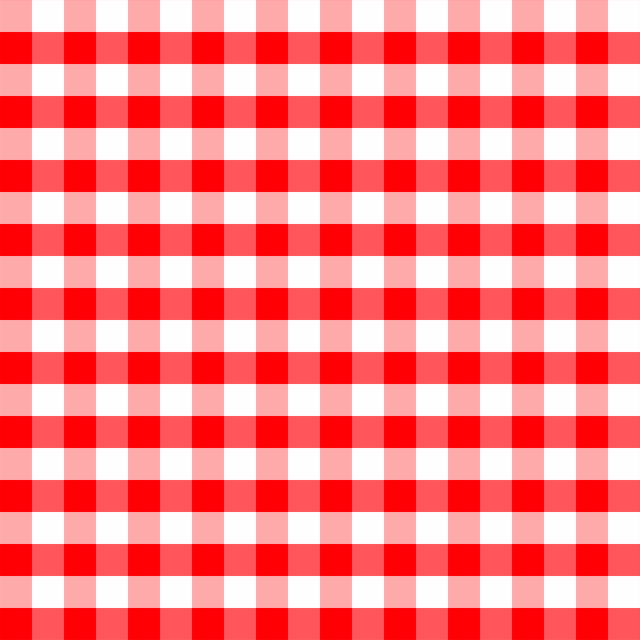
This pattern is drawn by a three.js fragment shader. Its source:

```glsl
// Red and white gingham cloth: ten crossing bands each way, blended where they overlap.
varying vec2 vUv;

const float REPEATS = 10.0;
const float BAND_WIDTH = 0.5;     // share of one repeat
const float EDGE_SOFTNESS = 0.002; // in canvas units

const vec3 WHITE = vec3(1.0, 0.995, 0.995);
const vec3 PALE_PINK = vec3(0.995, 0.665, 0.67);
const vec3 CORAL = vec3(1.0, 0.335, 0.355);
const vec3 RED = vec3(1.0, 0.0, 0.02);

// Coverage of a periodic band that starts at each whole repeat
float bandCoverage(float position, float repeats, float width, float softness) {
  float phase = position * repeats - 0.5 * width;
  float fromCentre = abs(fract(phase + 0.5) - 0.5);
  float halfEdge = 0.5 * softness * repeats;
  return smoothstep(-halfEdge, halfEdge, 0.5 * width - fromCentre);
}

// Cloth colour for the coverage of the vertical and horizontal bands
vec3 weave(float vertical, float horizontal) {
  vec3 plainRow = mix(WHITE, PALE_PINK, vertical);
  vec3 bandRow = mix(CORAL, RED, vertical);
  return mix(plainRow, bandRow, horizontal);
}

void main() {
  float vertical = bandCoverage(vUv.x, REPEATS, BAND_WIDTH, EDGE_SOFTNESS);
  float horizontal = bandCoverage(vUv.y, REPEATS, BAND_WIDTH, EDGE_SOFTNESS);
  gl_FragColor = vec4(weave(vertical, horizontal), 1.0);
}
```
